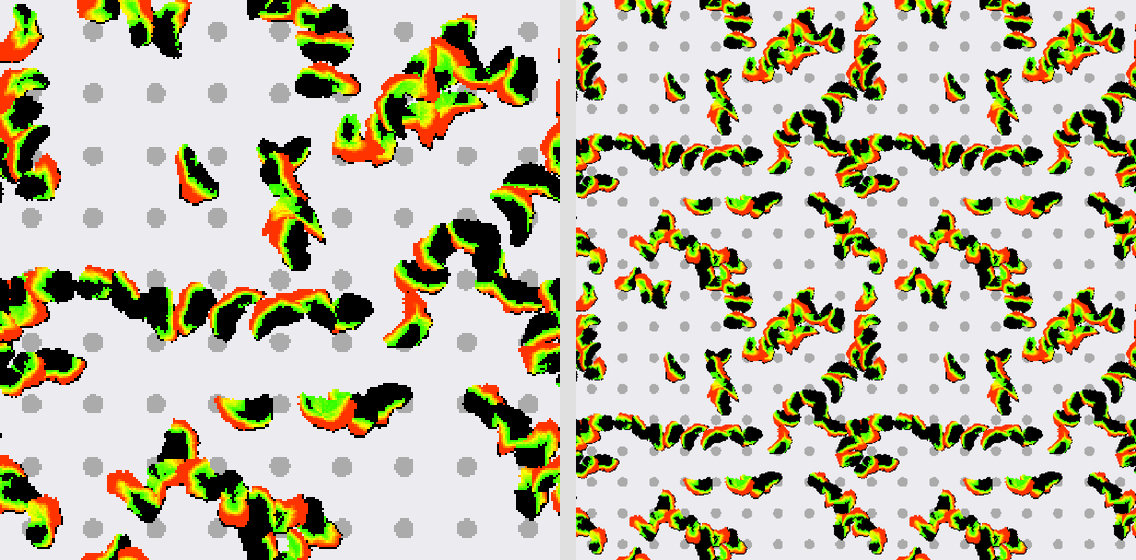
Left: one tile. Right: repeated 2 by 2.
Reproduce this pattern procedurally as a Shadertoy shader.

```glsl
// Clusters of bent, overlapping flakes over a lattice of grey dots, drawn as a
// coarse mosaic. Each flake runs from red through yellow and green into black.
// Flakes are chained along short arcs seeded from a wrapping grid, so it tiles.

const float BLOCKS = 256.0;        // mosaic blocks across the canvas
const float DOTS = 9.0;            // dots across the canvas
const float DOT_RADIUS = 0.162;    // in dot spacings
const float CELLS = 5.0;           // cluster cells across the canvas
const float OCCUPIED = 0.92;       // share of cells holding a cluster
const int MAX_FLAKES = 5;          // longest chain in a cluster
const float STEP = 0.29;           // flake spacing along a chain, in cells
const float EDGE_WOBBLE = 0.016;   // roughness of flake outlines, in cells
const float OUTLINE = 0.017;       // width of the dark rim, in cells
const float TONE_BASE = 0.37;      // tone at a flake's edge; above 1 is black
const float TONE_DEPTH = 0.9;      // gain from edge to core
const float TONE_SLOPE = 1.05;     // gain from side to side
const float TONE_SPREAD = 0.9;     // difference between flakes
const vec3 PAPER = vec3(0.92, 0.922, 0.94);
const vec3 DOT_GREY = vec3(0.67);
const float TAU = 6.28318;

vec4 random4(vec3 seed) {
    vec3 s = seed * vec3(17.3, 29.7, 41.9) + 7.1;
    vec4 p = fract(s.xyzx * vec4(0.1031, 0.103, 0.0973, 0.1099));
    p += dot(p, p.wzxy + 33.33);
    return fract((p.xxyz + p.yzzw) * p.zywx);
}

vec2 heading(float turn) {
    return vec2(cos(TAU * turn), sin(TAU * turn));
}

// Signed distance (x) and colour tone (y) of one flake around the origin.
vec2 flake(vec2 p, vec4 form, vec4 look) {
    vec2 axis = heading(form.x);
    vec2 q = vec2(dot(p, axis), dot(p, vec2(-axis.y, axis.x)));
    float halfLength = mix(0.06, 0.17, form.y);
    float radius = mix(0.155, 0.12, form.y);

    // Bend, taper and roughen a capsule.
    q.y += (form.z - 0.5) * 5.0 * (q.x * q.x - 0.015);
    float angle = atan(q.y, q.x);
    float wobble = sin(3.0 * angle + TAU * look.x)
                 + 0.7 * sin(5.0 * angle + TAU * look.y)
                 + 0.4 * sin(11.0 * angle + TAU * look.z);
    float width = radius + (form.w - 0.5) * 0.4 * clamp(q.x, -0.25, 0.25);
    float d = length(vec2(max(abs(q.x) - halfLength, 0.0), q.y)) - width;
    d += EDGE_WOBBLE * wobble;

    // Tone rises towards the core and towards one side.
    vec2 unit = q / vec2(halfLength + radius, radius);
    float tone = TONE_BASE - TONE_DEPTH * d / radius
               + TONE_SLOPE * dot(unit, heading(look.w))
               + TONE_SPREAD * (look.z - 0.5)
               + 0.12 * sin(24.0 * q.x + TAU * look.x);
    return vec2(d, tone);
}

// Red, orange, yellow, green, then a sharp drop to black.
vec3 toneColour(float tone) {
    float k = clamp(tone, 0.1, 0.9);
    vec3 hue = vec3(min(1.0, 2.0 - 2.0 * k), min(1.0, 2.0 * k), 0.0);
    return hue * step(tone, 1.0);
}

void mainImage(out vec4 fragColor, in vec2 fragCoord) {
    // Snap to mosaic blocks.
    vec2 block = floor(fragCoord / iResolution.xy * BLOCKS);
    vec2 uv = (block + 0.5) / BLOCKS;
    float grain = random4(vec3(block, 3.0)).x - 0.5;

    // Dot lattice.
    float dotDistance = length(fract(uv * DOTS) - 0.5);
    vec3 colour = dotDistance < DOT_RADIUS ? DOT_GREY : PAPER;

    // Clusters from this cell and its neighbours, painted in order.
    vec2 p = uv * CELLS;
    float nearest = 1.0;
    float shadowSide = 0.0;
    for (int j = -1; j <= 1; j++)
    for (int i = -1; i <= 1; i++) {
        vec2 cell = floor(p) + vec2(i, j);
        vec2 id = mod(cell, CELLS);
        vec4 place = random4(vec3(id, 11.0));
        vec4 chain = random4(vec3(id, 23.0));
        if (chain.x > OCCUPIED) continue;

        int count = 1 + int(chain.y * float(MAX_FLAKES));
        vec2 along = heading(place.z);
        vec2 across = vec2(-along.y, along.x);
        for (int n = 0; n < MAX_FLAKES; n++) {
            if (n >= count) break;
            vec4 form = random4(vec3(id, 31.0 + float(n)));
            vec4 look = random4(vec3(id, 53.0 + float(n)));
            float s = (float(n) - 0.5 * float(count - 1)) * STEP;
            vec2 centre = cell + mix(vec2(0.15), vec2(0.85), place.xy)
                        + along * s + across * (chain.z - 0.5) * 1.6 * s * s
                        + 0.1 * (look.xy - 0.5);
            vec2 offset = p - centre;
            if (dot(offset, offset) > 0.2) continue;

            vec2 f = flake(offset, form, look);
            f.x += 0.01 * grain;
            if (f.x < 0.0) {
                colour = toneColour(f.y + 0.1 * grain);
                shadowSide = offset.x - offset.y;
            }
            nearest = min(nearest, f.x);
        }
    }

    // Thin dark rim on the lower right of each cluster.
    if (nearest < 0.0 && nearest > -OUTLINE && shadowSide > 0.0) colour = vec3(0.0);
    fragColor = vec4(colour, 1.0);
}
```
